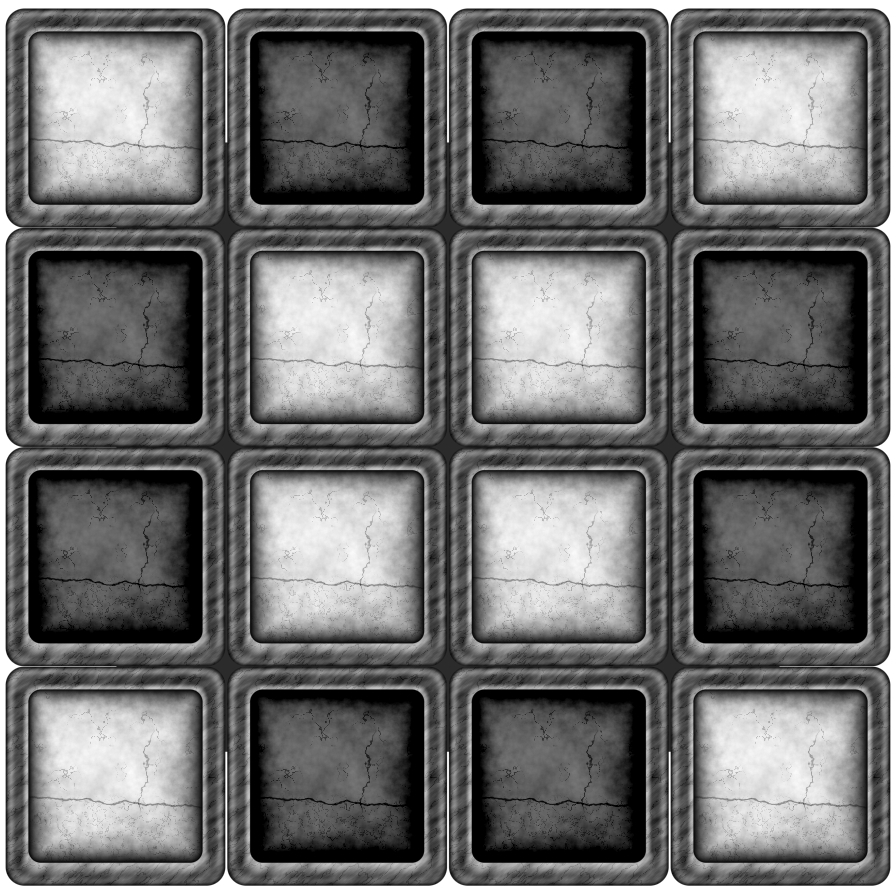
This pattern is drawn by a WebGL 1 fragment shader. Its source:

```glsl
precision highp float;

uniform vec2 u_resolution;

// Layout, in canvas units
const float TILES = 4.0;
const vec2 GRID_CENTER = vec2(0.5, 0.501);
const vec2 PITCH = vec2(0.2474, 0.2448);
const vec2 TILE_HALF = vec2(0.1226, 0.1223);
const float TILE_RADIUS = 0.021;
const vec2 WELL_HALF = vec2(0.0972, 0.0967);
const float WELL_RADIUS = 0.014;
const vec2 BACKING_HALF = vec2(0.37, 0.34);

// Tones
const float PAPER = 1.0;
const float BACKING = 0.17;
const float FRAME_BASE = 0.25;
const float RIDGE_GAIN = 0.25;
const float LIP_GAIN = 0.42;
const float STREAK_GAIN = 0.3;
const float STONE = 0.91;
const float DARK_DROP = 0.51;
const float SHADOW_NEAR = 0.0105;
const float SHADOW_FAR = 0.0165;

vec2 hashGradient(vec2 cell) {
  float h = fract(sin(dot(cell, vec2(127.1, 311.7))) * 43758.5);
  return vec2(cos(6.2832 * h), sin(6.2832 * h));
}

float gradientNoise(vec2 p) {
  vec2 i = floor(p);
  vec2 f = p - i;
  vec2 u = f * f * f * (f * (f * 6.0 - 15.0) + 10.0);
  float a = dot(hashGradient(i), f);
  float b = dot(hashGradient(i + vec2(1.0, 0.0)), f - vec2(1.0, 0.0));
  float c = dot(hashGradient(i + vec2(0.0, 1.0)), f - vec2(0.0, 1.0));
  float d = dot(hashGradient(i + 1.0), f - 1.0);
  return mix(mix(a, b, u.x), mix(c, d, u.x), u.y);
}

float fbm(vec2 p) {
  float sum = 0.0;
  float gain = 0.6;
  for (int i = 0; i < 4; i++) {
    sum += gain * gradientNoise(p);
    p = p * 2.03 + 17.3;
    gain *= 0.55;
  }
  return sum;
}

float roundBox(vec2 p, vec2 halfSize, float radius) {
  vec2 q = abs(p) - halfSize + radius;
  return length(max(q, 0.0)) + min(max(q.x, q.y), 0.0) - radius;
}

float lineMask(float offset, float width) {
  return 1.0 - smoothstep(0.0, width, abs(offset));
}

// Rounded metal frame; t runs from the outer edge to the well
float frameTone(vec2 p, float t) {
  vec2 normal = sign(p) * normalize(max(abs(p) - WELL_HALF + WELL_RADIUS, 0.0) + 1e-5);
  float bottom = max(-normal.y, 0.0);
  float ridge = exp(-pow((t - 0.24) / 0.15, 2.0)) * (1.0 - 0.55 * bottom);
  float lip = smoothstep(mix(0.7, 0.28, bottom), 0.95, t);
  float tone = FRAME_BASE + RIDGE_GAIN * ridge + LIP_GAIN * lip;
  vec2 slanted = vec2(p.x + 0.8 * p.y, p.y - 0.8 * p.x);
  float streak = fbm(slanted * vec2(22.0, 75.0) + 5.0);
  float vein = lineMask(fbm(slanted * vec2(18.0, 40.0) + 31.0), 0.045);
  tone += STREAK_GAIN * streak - 0.09 * vein;
  return tone * mix(0.35, 1.0, smoothstep(0.0, 0.14, t));
}

float crackAmount(vec2 p) {
  float wobble = fbm(p * 45.0 + 3.0);
  float patches = smoothstep(-0.08, 0.25, gradientNoise(p * 26.0 + 8.0));
  float fine = lineMask(fbm(p * 30.0 + 11.0), 0.022) * patches;
  float lower = 1.0 - smoothstep(-0.035, -0.015, p.y);
  fine += 0.6 * lineMask(fbm(p * 62.0 + 41.0), 0.04) * lower;
  // Long level crack and a shorter upright one
  float level = lineMask(p.y + 0.029 + 0.05 * p.x + 0.007 * wobble, 0.0018);
  float upright = lineMask(p.x - 0.033 - 0.18 * p.y + 0.018 * wobble, 0.0018);
  upright *= smoothstep(-0.045, -0.03, p.y) * (1.0 - smoothstep(0.03, 0.06, p.y));
  return 0.2 * fine + 0.32 * level + 0.25 * upright;
}

// Weathered stone sunk in a soft shadow
float plateTone(vec2 p, float depth, float isLight) {
  float stain = fbm(p * 24.0 + 2.0);
  float grain = fbm(p * 95.0 + 23.0);
  float corner = smoothstep(0.0, 0.14, p.x - p.y);
  float tone = STONE + 0.13 * stain + 0.07 * grain - 0.06 * corner - crackAmount(p);
  float side = smoothstep(-0.05, 0.07, max(p.x, -p.y));
  float ragged = depth * (1.0 + 0.35 * grain + 0.25 * stain);
  tone *= 1.0 - exp(-max(ragged, 0.0) / mix(SHADOW_NEAR, SHADOW_FAR, side));
  return max(tone - DARK_DROP * (1.0 - isLight), 0.0);
}

void main() {
  vec2 uv = gl_FragCoord.xy / u_resolution;
  float edge = 0.75 / min(u_resolution.x, u_resolution.y);
  vec2 fromCenter = uv - GRID_CENTER;
  vec2 cell = clamp(floor(fromCenter / PITCH + 0.5 * TILES), 0.0, TILES - 1.0);
  vec2 index = cell - 0.5 * (TILES - 1.0);
  vec2 p = fromCenter - index * PITCH;

  // Light plates fill the corners and the middle block
  vec2 outerRing = step(1.0, abs(index));
  float isLight = 1.0 - abs(outerRing.x - outerRing.y);

  float tile = roundBox(p, TILE_HALF, TILE_RADIUS);
  float well = roundBox(p, WELL_HALF, WELL_RADIUS);
  float t = clamp(-tile / max(well - tile, 1e-4), 0.0, 1.0);

  float backing = roundBox(fromCenter, BACKING_HALF, 0.0);
  float tone = mix(BACKING, PAPER, smoothstep(-edge, edge, backing));
  tone = mix(frameTone(p, t), tone, smoothstep(-edge, edge, tile));
  tone = mix(plateTone(p, -well, isLight), tone, smoothstep(-edge, edge, well));
  gl_FragColor = vec4(vec3(clamp(tone, 0.0, 1.0)), 1.0);
}
```
